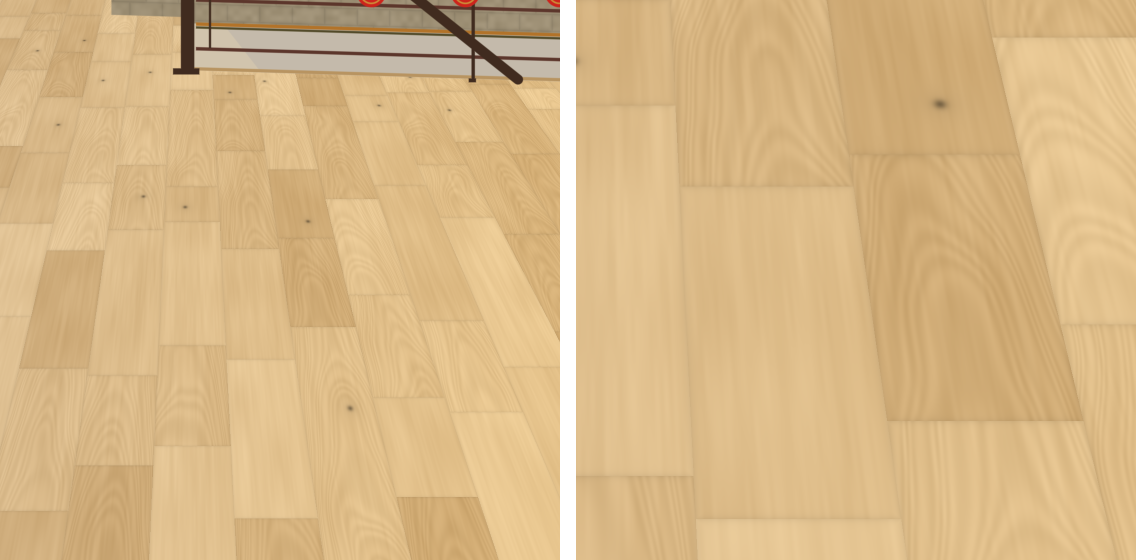
Left, the full canvas; right, a detail of the centre.
A Shadertoy shader for this texture:

```glsl
// Pale wood plank floor receding towards a wall with a dark metal railing.
// Lanes converge on a vanishing point; hashed joints cut each lane into planks,
// which get their own tone, streaky grain, arched rings and occasional knots.
#define VANISH vec2(0.341, 1.651)
#define LANE_WIDTH 0.0946
#define LANE_SHIFT 0.48
#define PLANKS_DEEP 7.5
#define JOINT_JITTER 0.65
#define GRAIN 0.035
#define RINGS 0.016
#define SEAM 0.06
#define KNOT_SHARE 0.24
#define WOOD_DARK vec3(0.80, 0.655, 0.445)
#define WOOD_LIGHT vec3(0.925, 0.805, 0.61)
#define METAL vec3(0.25, 0.17, 0.12)

float hash(vec2 p) {
    vec3 q = fract(vec3(p.xyx) * 0.1031);
    q += dot(q, q.yzx + 33.33);
    return fract((q.x + q.y) * q.z);
}

float noise(vec2 p) {
    vec2 i = floor(p), f = fract(p);
    f = f * f * (3.0 - 2.0 * f);
    return mix(mix(hash(i), hash(i + vec2(1, 0)), f.x),
               mix(hash(i + vec2(0, 1)), hash(i + vec2(1, 1)), f.x), f.y);
}

// Coverage of a shape with signed distance d
float fill(float d) {
    float w = 0.7 / iResolution.y;
    return 1.0 - smoothstep(-w, w, d);
}

float box(vec2 p, vec2 lo, vec2 hi) {
    vec2 d = abs(p - 0.5 * (lo + hi)) - 0.5 * (hi - lo);
    return max(d.x, d.y);
}

float segment(vec2 p, vec2 a, vec2 b) {
    vec2 ab = b - a;
    return length(p - a - ab * clamp(dot(p - a, ab) / dot(ab, ab), 0.0, 1.0));
}

float joint(float lane, float i) {
    return i + JOINT_JITTER * hash(vec2(lane + 71.0, i + 13.0));
}

vec3 floorColor(vec2 p) {
    // Perspective to floor coordinates
    float d = VANISH.y - p.y;
    float x = (p.x - VANISH.x) / (LANE_WIDTH * d) + LANE_SHIFT;
    float lane = floor(x), across = x - lane;
    float along = PLANKS_DEEP / d + 5.0 * hash(vec2(lane + 40.0, 3.0));

    // Plank between two jittered joints
    float i = floor(along);
    if (along < joint(lane, i)) i -= 1.0;
    float start = joint(lane, i), end = joint(lane, i + 1.0);
    vec2 id = vec2(lane + 90.0, i + 20.0);
    float seed = hash(id), tone = hash(id + 37.0);

    // Tone, streaks and soft blotches
    float streak = noise(vec2(x * 17.0 + seed * 50.0, along * 2.0)) * 0.6
                 + noise(vec2(x * 42.0, along * 5.0 + seed * 30.0)) * 0.4 - 0.5;
    float blotch = noise(vec2(x * 2.3, along * 3.0) + seed * 60.0) - 0.5;
    vec3 c = mix(WOOD_DARK, WOOD_LIGHT, 0.14 + 0.75 * tone + 0.25 * blotch);
    c += GRAIN * 1.6 * streak * vec3(0.9, 1.0, 1.1);

    // Arched growth rings on some planks
    float bow = across - 0.3 - 0.4 * seed;
    float ring = 9.0 * bow * bow + 2.2 * along + 1.1 * blotch;
    c += RINGS * step(0.5, hash(id + 5.0)) * sin(ring * 17.0 + 2.0 * sin(ring * 5.0));

    // Knot
    vec2 spot = vec2(0.2 + 0.6 * seed, mix(start, end, 0.2 + 0.6 * tone));
    float reach = length((vec2(across, along) - spot) * vec2(1.0, 2.1));
    float knot = step(1.0 - KNOT_SHARE, hash(id + 11.0));
    c *= 1.0 - knot * (0.32 * exp(-reach * reach * 700.0) + 0.1 * exp(-reach * 14.0));

    // Hairline seams
    float side = min(across, 1.0 - across) * LANE_WIDTH * d;
    float butt = min(along - start, end - along) * d * d / PLANKS_DEEP;
    c *= 1.0 - SEAM * exp(-min(side, butt) * 550.0);

    // Cooler left, warmer right
    return c * mix(vec3(0.98, 0.985, 1.01), vec3(1.01, 1.0, 0.965), p.x);
}

vec3 scene(vec2 p) {
    vec3 c = floorColor(p);
    float slope = 0.03 * (p.x - 0.35);
    float y = p.y + slope;

    // White lower wall with a slanted light patch and a tan foot
    float wall = fill(max(0.325 - p.x, 0.874 - y));
    vec3 paint = mix(vec3(0.77, 0.73, 0.67), vec3(0.82, 0.77, 0.68),
                     fill(dot(p - vec2(0.404, 0.95), vec2(0.79, 0.62))));
    paint = mix(paint, vec3(0.72, 0.58, 0.38), fill(abs(y - 0.877) - 0.003));
    c = mix(c, paint, wall);

    // Grey block course and coloured trim
    vec2 block = vec2(p.x / 0.058, (y - 0.963) / 0.03);
    block.x += 0.5 * mod(floor(block.y), 2.0);
    vec2 gap = 0.5 - abs(fract(block) - 0.5);
    vec3 stone = vec3(0.62, 0.565, 0.46) + 0.06 * (noise(p * 90.0) - 0.5);
    stone *= 1.0 - 0.1 * exp(-min(gap.x * 0.058, gap.y * 0.03) * 500.0);
    c = mix(c, stone, fill(max(0.199 - p.x, (p.x < 0.33 ? 0.969 : 0.958) - y)));
    float trim = 0.35 - p.x;
    c = mix(c, vec3(0.70, 0.45, 0.16), fill(max(trim, abs(y - 0.957) - 0.003)));
    c = mix(c, vec3(0.32, 0.29, 0.16), fill(max(trim, abs(y - 0.951) - 0.002)));

    // Rails, posts, brace
    float rails = max(trim, min(abs(y - 0.913), abs(y - 1.0) ) - 0.003);
    c = mix(c, vec3(0.36, 0.21, 0.17), fill(rails));
    float metal = box(p, vec2(0.323, 0.872), vec2(0.347, 1.1));
    metal = min(metal, box(p, vec2(0.309, 0.867), vec2(0.356, 0.878)));
    metal = min(metal, box(p, vec2(0.373, 0.914), vec2(0.377, 1.1)));
    metal = min(metal, box(p, vec2(0.842, 0.856), vec2(0.848, 1.1)));
    metal = min(metal, box(p, vec2(0.837, 0.853), vec2(0.85, 0.86)));
    float brace = segment(p, vec2(0.735, 1.01), vec2(0.925, 0.858)) - 0.009;
    metal = min(metal, max(brace, 0.864 - y));
    c = mix(c, METAL, fill(metal));

    // Plain red discs with gold rings
    for (float k = 0.0; k < 3.0; k++) {
        float r = length(p - vec2(0.663 + 0.168 * k, 1.013)) - 0.026;
        c = mix(c, vec3(0.80, 0.14, 0.11), fill(r));
        c = mix(c, vec3(0.80, 0.55, 0.22), fill(abs(r + 0.007) - 0.0015));
    }
    return c;
}

void mainImage(out vec4 fragColor, in vec2 fragCoord) {
    // Four samples per pixel smooth the plank edges
    vec3 sum = vec3(0.0);
    for (int k = 0; k < 4; k++) {
        vec2 offset = vec2(k % 2, k / 2) * 0.5 - 0.25;
        sum += scene((fragCoord + offset) / iResolution.xy);
    }
    fragColor = vec4(sum * 0.25, 1.0);
}
```
